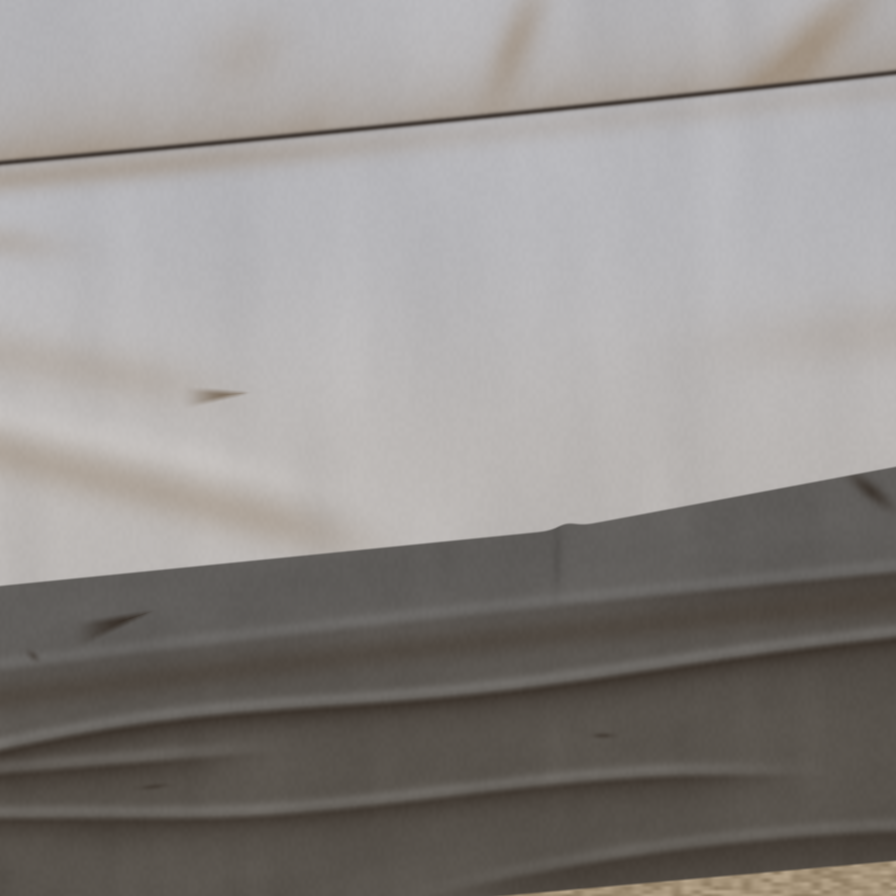
This texture is drawn by a three.js fragment shader. Its source:

```glsl
// Two layers of draped cloth: a pale seamed panel above a dark pleated one.
// Height curves place the edges and pleats; one-sided falloffs shade them,
// and stretched value noise adds stains, wrinkles and a faint weave.
varying vec2 vUv;

float hash(vec2 p) {
  vec3 q = fract(vec3(p.xyx) * 0.1031);
  q += dot(q, q.yzx + 33.33);
  return fract((q.x + q.y) * q.z);
}

float noise(vec2 p) {
  vec2 i = floor(p), f = fract(p);
  f = f * f * (3.0 - 2.0 * f);
  return mix(mix(hash(i), hash(i + vec2(1, 0)), f.x),
             mix(hash(i + vec2(0, 1)), hash(i + vec2(1, 1)), f.x), f.y);
}

float fbm(vec2 p) {
  float sum = 0.0, amp = 0.5;
  for (int i = 0; i < 4; i++) {
    sum += amp * noise(p);
    p = p * 2.03 + 7.1;
    amp *= 0.5;
  }
  return sum;
}

float bell(float d, float width) {
  d /= width;
  return exp(-d * d);
}

// Soft oval, turned by its slope
float blot(vec2 p, vec2 centre, vec2 size, float slope) {
  p -= centre;
  p.y -= slope * p.x;
  p /= size;
  return exp(-dot(p, p));
}

// Small crease that tapers to a point on the right
float wedge(vec2 p, vec2 centre, vec2 size, float slope) {
  p -= centre;
  p.y -= slope * p.x;
  p /= size;
  float halfHeight = 0.5 * (1.0 - p.x);
  return (1.0 - smoothstep(halfHeight - 0.5, halfHeight + 0.25, abs(p.y)))
       * smoothstep(-1.3, 0.2, p.x) * (1.0 - smoothstep(0.7, 1.1, p.x));
}

// Lit ridge just above d = 0, brown shadow fading out below it
vec3 pleat(vec3 col, float d, float reach, float shade, float light) {
  float shadow = (1.0 - smoothstep(-0.007, 0.003, d)) * exp(min(d, 0.0) / reach);
  col = mix(col, vec3(0.20, 0.165, 0.135), clamp(shadow * shade, 0.0, 1.0));
  return col + vec3(0.085, 0.09, 0.095) * light * bell(d - 0.007, 0.007);
}

vec3 paleCloth(vec2 p) {
  float seam = p.y - (0.818 + 0.09 * p.x + 0.011 * p.x * p.x);
  vec3 tan_ = vec3(0.60, 0.53, 0.45);
  vec3 col = mix(vec3(0.725, 0.71, 0.70), vec3(0.71, 0.71, 0.725), smoothstep(0.45, 0.8, p.y));
  col += 0.05 * (fbm(p * vec2(9.0, 4.0)) - 0.47);
  col += 0.035 * (noise(vec2(p.x * 24.0 + p.y, p.y * 3.0)) - 0.5);

  // Warm stains on the lower panel
  float stain = 0.42 * bell(p.y - (0.495 - 0.25 * p.x), 0.027) * (1.0 - smoothstep(0.28, 0.48, p.x));
  stain += 0.27 * bell(p.y - (0.605 - 0.17 * p.x), 0.028) * (1.0 - smoothstep(0.12, 0.32, p.x));
  stain += 0.22 * blot(p, vec2(0.98, 0.63), vec2(0.17, 0.035), 0.1);
  stain += 0.28 * blot(p, vec2(0.0, 0.73), vec2(0.07, 0.018), -0.1);
  stain += 0.5 * bell(seam + 0.018, 0.016) * (1.0 - 0.6 * smoothstep(0.1, 0.6, p.x));
  col += 0.035 * bell(p.y - (0.535 - 0.22 * p.x), 0.02) * (1.0 - smoothstep(0.2, 0.45, p.x));

  // Upper panel: tan gathers rising from the seam
  float above = smoothstep(-0.002, 0.003, seam);
  float gather = 0.6 * exp(-max(seam, 0.0) / 0.045);
  gather += 0.5 * blot(p.yx, vec2(0.95, 0.575), vec2(0.07, 0.022), 0.35);
  gather += 0.55 * blot(p.yx, vec2(0.955, 0.91), vec2(0.06, 0.035), 0.9);
  gather += 0.25 * blot(p, vec2(0.27, 0.94), vec2(0.05, 0.04), 0.2);
  gather *= 0.65 + 0.7 * fbm(vec2(p.x * 14.0 - p.y * 8.0, p.y * 5.0));
  col = mix(col, tan_, clamp(mix(stain, gather, above), 0.0, 0.8));

  col = mix(col, vec3(0.21, 0.18, 0.16), 0.9 * bell(seam, 0.0032));
  return mix(col, vec3(0.42, 0.35, 0.27), 0.75 * wedge(p, vec2(0.245, 0.559), vec2(0.034, 0.011), 0.08));
}

vec3 darkCloth(vec2 p) {
  float x = p.x;
  vec3 col = mix(vec3(0.345, 0.325, 0.30), vec3(0.375, 0.365, 0.355), smoothstep(0.1, 0.32, p.y - 0.1 * x));
  col += 0.05 * (fbm(vec2(x * 7.0, (p.y - 0.12 * x) * 16.0)) - 0.47);
  col += 0.018 * (noise(vec2(x * 42.0, p.y * 7.0)) - 0.5);

  // Pleats from top to bottom
  float fadeLeft = 1.0 - smoothstep(0.14, 0.34, x);
  float fadeRight = 1.0 - smoothstep(0.72, 0.94, x);
  float low = smoothstep(0.42, 0.7, x);
  float first = p.y - (0.253 + 0.125 * x - 0.015 * x * x);
  col = pleat(col, first, 0.03, 0.2 + 0.5 * smoothstep(0.55, 1.0, x), 0.45);
  col = mix(col, vec3(0.27, 0.23, 0.19), 0.5 * bell(first + 0.032, 0.017));
  float second = p.y - (0.164 + 0.126 * x + 0.012 * sin(7.5 * x) * (1.0 - x));
  col = pleat(col, second, 0.017, 1.1, 0.9);
  col = pleat(col, p.y - (0.138 + 0.08 * x), 0.018, 0.85 * fadeLeft, 0.7 * fadeLeft);
  col = pleat(col, p.y - (0.088 + 0.048 * smoothstep(0.2, 0.8, x)), 0.016, 0.9 * fadeRight, 0.85 * fadeRight);
  col = pleat(col, p.y - (0.074 - 0.19 * (1.0 - x) * (1.0 - x) - 0.04 * (1.0 - x)), 0.04, 0.65 * low, 0.6 * low);

  // Pinched creases and the short vertical tuck
  float pinch = wedge(p, vec2(0.13, 0.305), vec2(0.042, 0.014), 0.32);
  pinch += 0.8 * blot(p, vec2(0.972, 0.452), vec2(0.022, 0.010), -0.7);
  pinch += 0.5 * blot(p, vec2(0.037, 0.268), vec2(0.006, 0.005), -0.5);
  pinch += 0.5 * blot(p, vec2(0.673, 0.179), vec2(0.011, 0.003), 0.0);
  pinch += 0.5 * blot(p, vec2(0.172, 0.122), vec2(0.014, 0.003), 0.1);
  col = mix(col, vec3(0.19, 0.155, 0.125), clamp(0.85 * pinch, 0.0, 1.0));
  return col - 0.035 * blot(p, vec2(0.622, 0.375), vec2(0.005, 0.04), 0.0);
}

void main() {
  vec2 p = vUv;
  float hem = 0.346 + 0.1 * p.x + 0.087 * max(p.x - 0.62, 0.0) + 0.005 * bell(p.x - 0.632, 0.015);
  vec3 col = mix(darkCloth(p), paleCloth(p), smoothstep(-0.0018, 0.0018, p.y - hem));

  // Sandy ground in the lower right corner
  float ground = 0.089 * (p.x - 0.56);
  vec3 sand = vec3(0.64, 0.57, 0.47) + 0.16 * (noise(p * vec2(90.0, 230.0)) - 0.5);
  col = mix(sand, col, smoothstep(-0.002, 0.002, p.y - ground));

  // Fine weave
  col += 0.014 * (noise(p * vec2(260.0, 190.0)) - 0.5);
  gl_FragColor = vec4(col, 1.0);
}
```
